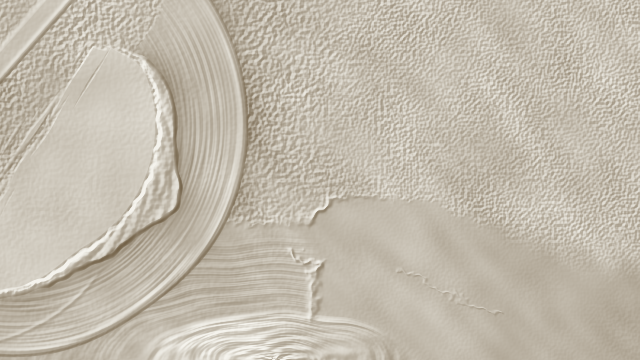
This texture is drawn by a Shadertoy shader. Its source:

```glsl
const vec2 SWEEP_CENTER = vec2(0.046, 0.653);
const vec2 SWIRL_CENTER = vec2(0.764, 0.0);
const vec2 SWIRL_RADII = vec2(0.36, 0.13);

vec2 slopeAt(vec2 cell) {
    float turn = fract(sin(dot(cell, vec2(127.1, 311.7))) * 43758.5) * 6.2832;
    return vec2(cos(turn), sin(turn));
}
float noise(vec2 p) {
    vec2 i = floor(p), f = fract(p), e = vec2(0.0, 1.0);
    vec2 u = f * f * f * (f * (f * 6.0 - 15.0) + 10.0);
    float low = mix(dot(slopeAt(i), f), dot(slopeAt(i + e.yx), f - e.yx), u.x);
    float high = mix(dot(slopeAt(i + e), f - e), dot(slopeAt(i + 1.0), f - 1.0), u.x);
    return mix(low, high, u.y);
}
float bump(float d, float width) { return exp(-d * d / (width * width)); }
float below(float d, float soft) { return 1.0 - smoothstep(-soft, soft, d); }
float seam(vec2 p, vec2 a, vec2 b, float width) {
    vec2 ab = b - a;
    return bump(length(p - a - ab * clamp(dot(p - a, ab) / dot(ab, ab), 0.0, 1.0)), width);
}
vec2 toPolar(vec2 q) { return vec2(length(q), atan(q.y, q.x)); }

// Radii of the concentric strokes by angle
float sweepRadius(float a) { return 0.641 - 0.02 * bump(a + 0.95, 0.35); }
float foldInner(float a) {
    return 0.39 + 0.075 * (1.0 - smoothstep(-1.7, -1.05, a)) - 0.05 * smoothstep(0.35, 0.75, a);
}
float foldWidth(float a) {
    return 0.016 + 0.034 * smoothstep(-1.6, -0.9, a) * (1.0 - smoothstep(0.1, 0.6, a))
         + 0.06 * bump(a + 0.46, 0.2);
}
float foldExtent(float a) { return smoothstep(-1.9, -1.6, a) * (1.0 - smoothstep(0.45, 0.75, a)); }

// Coverage of each stroke
float sweepMask(vec2 polar) { return below(polar.x - sweepRadius(polar.y), 0.005); }
float bandMask(vec2 polar) {
    float a = polar.y;
    float inner = max(foldInner(a) + foldWidth(a), 0.53 * smoothstep(0.25, 0.75, a));
    return sweepMask(polar) * smoothstep(-0.01, 0.03, polar.x - inner);
}
float tongueMask(vec2 p, vec2 polar) {
    float side = p.x - 0.235 + (0.861 - p.y) * 0.62;
    side += 0.11 * noise(vec2(side * 50.0, p.y * 7.0));
    return smoothstep(-0.02, 0.03, side) * below(polar.x - foldInner(polar.y), 0.005)
         * below(p.y - 0.87 + 0.03 * noise(p * 22.0), 0.008);
}
float cornerDistance(vec2 p) { return dot(p - vec2(0.204, 1.0), vec2(0.75, -0.662)); }
float cornerMask(vec2 p) {
    float d = cornerDistance(p);
    return below(d, 0.004) * smoothstep(-0.075, -0.055, d);
}
float plainDistance(vec2 p) {
    float edge = 0.385 + 0.065 * smoothstep(0.85, 0.93, p.x) - 0.19 * smoothstep(1.1, 1.75, p.x);
    return p.y - edge + 0.025 * noise(p * 17.0) + 0.015 * noise(p * 48.0);
}
float plainMask(vec2 p) { return below(plainDistance(p), 0.006 + 0.05 * smoothstep(1.1, 1.6, p.x)); }

// Ground grain, finer to the right
float grainHeight(vec2 p) {
    float fine = noise(p * 112.0);
    float coarse = 0.0085 * noise(p * 76.0 + 0.5 * noise(p * 30.0)) + 0.003 * fine;
    float patchy = 0.85 + 0.9 * noise(p * 6.0);
    return mix(coarse, 0.0052 * fine + 0.0025 * noise(p * 64.0), smoothstep(0.75, 1.2, p.x)) * patchy;
}
// Combed band, folded lip and smooth tongue
float sweepHeight(vec2 p, vec2 polar) {
    float r = polar.x, a = polar.y;
    float h = 0.012 * sweepMask(polar) + 0.008 * bump(r - sweepRadius(a) + 0.012, 0.009);
    h += bandMask(polar) * 0.0036 * noise(vec2(r * 105.0, a * 2.5)) * (1.0 + noise(vec2(r * 14.0, a * 3.0)));
    float spiral = bump(r - 0.486 + 0.22 * (a + 1.13), 0.006);
    h += 0.004 * spiral * smoothstep(-1.9, -1.7, a) * below(a + 1.1, 0.1);
    float lip = r - foldInner(a) + 0.018 * noise(vec2(a * 9.0, r * 8.0));
    float fold = smoothstep(0.0, 0.014, lip) * below(lip - foldWidth(a), 0.007) * foldExtent(a);
    h += fold * (0.018 + 0.016 * noise(vec2(r * 44.0 + a * 5.0, a * 6.0)) + 0.004 * noise(p * 75.0));
    return h + 0.005 * tongueMask(p, polar);
}
// Swirl, fanned streaks and raised seams
float lowerHeight(vec2 p) {
    vec2 swirl = toPolar((p - SWIRL_CENTER) / SWIRL_RADII);
    float e = swirl.x + 0.12 * noise(p * 7.0);
    float streak = noise(vec2(e * 9.0, swirl.y * 2.0)) + 0.3 * noise(vec2(e * 24.0, swirl.y * 3.0));
    float fan = smoothstep(1.0, 1.2, e) * below(e - 2.5, 0.3) * below(p.x - 0.86, 0.04);
    float h = below(e - 1.0, 0.06) * (0.011 + 0.013 * streak) + fan * 0.005 * streak;
    vec2 w = p + 0.03 * noise(p * 20.0) + 0.012 * noise(p * 55.0);
    h += 0.011 * seam(w, vec2(0.81, 0.305), vec2(0.875, 0.25), 0.009);
    h += 0.013 * seam(w, vec2(0.875, 0.25), vec2(0.872, 0.13), 0.012);
    return h + 0.003 * seam(w, vec2(1.11, 0.25), vec2(1.38, 0.12), 0.006);
}
float surfaceHeight(vec2 p) {
    vec2 polar = toPolar(p - SWEEP_CENTER);
    float inside = sweepMask(polar), plain = plainMask(p) * (1.0 - inside), corner = cornerMask(p);
    float fold = smoothstep(0.0, 0.02, polar.x - foldInner(polar.y)) * foldExtent(polar.y) * inside;
    float covered = max(max(bandMask(polar), tongueMask(p, polar)), max(max(plain, fold), corner));
    float h = grainHeight(p) * (1.0 - 0.9 * covered) + sweepHeight(p, polar) + plain * lowerHeight(p);
    float rim = bump(plainDistance(p), 0.009) * (1.0 - smoothstep(1.0, 1.2, p.x)) * (1.0 - inside);
    h += rim * (0.004 + 0.014 * bump(p.x - 0.89, 0.035));
    h += 0.009 * corner + 0.006 * bump(cornerDistance(p) + 0.008, 0.007);
    return h + 0.006 * seam(p, vec2(1.22, 0.6), vec2(1.28, 0.55), 0.006);
}
// Broad tone and soft shadows
float surfaceTone(vec2 p) {
    vec2 polar = toPolar(p - SWEEP_CENTER);
    float outside = 1.0 - sweepMask(polar), plain = plainMask(p) * outside, a = polar.y;
    float tone = 0.55 + 0.12 * noise(p * 4.0) + 0.1 * noise(p * 11.0) + 0.14 * tongueMask(p, polar);
    tone += 0.14 * outside * noise(vec2((p.x + p.y) * 14.0, (p.x - p.y) * 3.0)) + 0.12 * cornerMask(p);
    tone -= plain * (0.04 + 0.15 * smoothstep(1.1, 1.75, p.x)) + 0.2 * bump(length(p - vec2(0.03, 0.68)), 0.2);
    tone -= 0.36 * outside * (1.0 - 0.6 * plain) * exp(-max(polar.x - sweepRadius(a), 0.0) / 0.06);
    float gap = polar.x - foldInner(a) - foldWidth(a);
    float shade = smoothstep(-0.008, 0.004, gap) * exp(-max(gap, 0.0) / 0.05);
    tone += foldExtent(a) * (0.16 * bump(gap + foldWidth(a) - 0.012, 0.014) - 0.42 * shade);
    float swirl = length((p - SWIRL_CENTER) / SWIRL_RADII);
    return tone + 0.36 * below(swirl - 0.95, 0.1) * bump(p.x - 0.62, 0.2);
}
void mainImage(out vec4 fragColor, in vec2 fragCoord) {
    vec2 p = fragCoord / iResolution.y, e = vec2(0.0019, 0.0);
    vec2 slope = (vec2(surfaceHeight(p + e.xy), surfaceHeight(p + e.yx)) - surfaceHeight(p)) / e.x;
    float relief = dot(slope, vec2(0.78, -0.62)) * 0.66;
    float tone = surfaceTone(p) + 0.85 * relief / (0.85 + abs(relief));
    fragColor = vec4(mix(vec3(0.59, 0.54, 0.46), vec3(0.92, 0.91, 0.88), clamp(tone, -0.6, 1.12)), 1.0);
}
```
